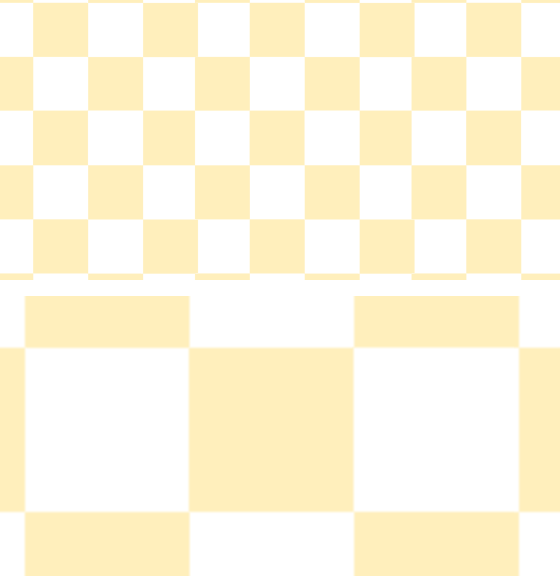
Top: the whole. Bottom: its middle third, enlarged.
A WebGL 2 fragment shader for this pattern:

```glsl
#version 300 es
precision highp float;

uniform vec2 u_resolution;
out vec4 fragColor;

const vec3 CREAM = vec3(1.0, 0.937, 0.737);
const vec3 WHITE = vec3(1.0);
const float CELL = 0.19336;                // side of a square, in canvas heights
const vec2 ORIGIN = vec2(0.1185, 0.0102);  // first grid crossing from the top left
const float REPEAT = 4.0;                  // squares along one side of a tile
const float JITTER = 0.005;                // unevenness of the cut edges
const float SOFTNESS = 0.013;              // half width of an edge, in squares

float hash(vec2 p) {
    vec3 q = fract(vec3(p.xyx) * 0.1031);
    q += dot(q, q.yzx + 33.33);
    return fract((q.x + q.y) * q.z);
}

// Small offset that recurs in every tile
float jitter(float line, float lane, float seed) {
    vec2 id = mod(vec2(line, lane), REPEAT);
    return JITTER * (hash(id + seed) - 0.5);
}

// Vertical edges drift to the right, and the last one steps between rows
float columnShift(float line, float row) {
    float k = mod(line, REPEAT);
    float step3 = mod(row, REPEAT) < 0.5 ? 0.044 : -0.010;
    float drift = k < 2.5 ? 0.0145 * k : step3;
    return drift + jitter(line, row, 3.0);
}

// Horizontal edges stay nearly even
float rowShift(float line, float column) {
    float k = mod(line, REPEAT);
    float lift = abs(k - 2.0) < 0.5 ? -0.010 : 0.0;
    return lift + jitter(line, column, 17.0);
}

// Square wave from -1 to 1 that changes sign at the given grid line
float stripe(float offset, float line, float blur) {
    float side = 2.0 * smoothstep(-blur, blur, offset) - 1.0;
    return mod(line, 2.0) < 0.5 ? side : -side;
}

void main() {
    // Grid coordinates, counted rightward and downward
    vec2 canvas = gl_FragCoord.xy / u_resolution.y;
    vec2 grid = (vec2(canvas.x, 1.0 - canvas.y) - ORIGIN) / CELL;
    float blur = max(SOFTNESS, 0.7 / (u_resolution.y * CELL));

    // Signed offsets from the nearest shifted lines
    vec2 line = floor(grid + 0.5);
    float offsetY = grid.y - line.y - rowShift(line.y, floor(grid.x));
    float row = offsetY > 0.0 ? line.y : line.y - 1.0;
    float offsetX = grid.x - line.x - columnShift(line.x, row);

    // Crossed stripes form the checks
    float checks = stripe(offsetX, line.x, blur) * stripe(offsetY, line.y, blur);
    fragColor = vec4(mix(WHITE, CREAM, 0.5 + 0.5 * checks), 1.0);
}
```
